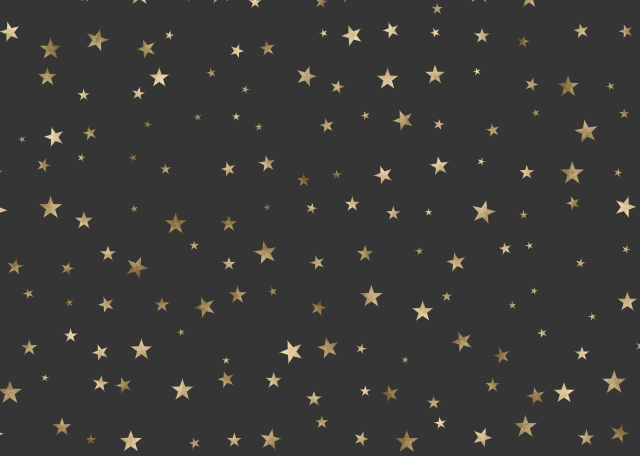
This pattern is drawn by a WebGL 1 fragment shader. Its source:

```glsl
precision highp float;
// Scattered gold foil stars of mixed sizes on a charcoal ground.

uniform vec2 u_resolution;

#define ROWS 10.4        // star cells over the canvas height
#define R_MIN 0.0075     // star radii in canvas heights
#define R_MAX 0.0270
#define SIZE_BIAS 1.5    // higher gives more small stars
#define INNER 0.41       // notch radius relative to tip radius
#define JITTER 0.66      // scatter inside a cell
#define TILT 0.38        // largest rotation in radians
#define GRAIN 260.0      // foil grains over the canvas height
#define GROUND vec3(0.208, 0.208, 0.208)
#define GOLD_DARK vec3(0.44, 0.34, 0.16)
#define GOLD_MID vec3(0.72, 0.63, 0.45)
#define GOLD_LIGHT vec3(0.94, 0.86, 0.69)

const float PI = 3.14159265;

float hash(vec2 p) {
  vec3 q = fract(p.xyx * 0.1031);
  q += dot(q, q.yzx + 33.33);
  return fract((q.x + q.y) * q.z);
}

float noise(vec2 p) {
  vec2 i = floor(p), f = fract(p);
  f = f * f * (3.0 - 2.0 * f);
  vec2 e = vec2(0.0, 1.0);
  return mix(mix(hash(i), hash(i + e.yx), f.x),
             mix(hash(i + e.xy), hash(i + e.yy), f.x), f.y);
}

// Signed distance to a five-pointed star with one tip up.
float starDistance(vec2 p, float radius) {
  float sector = PI / 5.0;
  float a = mod(atan(p.x, p.y) + sector, 2.0 * sector) - sector;
  vec2 q = length(p) * vec2(cos(a), abs(sin(a)));
  vec2 tip = vec2(radius, 0.0);
  vec2 edge = INNER * radius * vec2(cos(sector), sin(sector)) - tip;
  return dot(q - tip, normalize(vec2(edge.y, -edge.x)));
}

// Three-stop gold ramp.
vec3 foil(float shade) {
  vec3 low = mix(GOLD_DARK, GOLD_MID, clamp(shade * 2.0, 0.0, 1.0));
  return mix(low, GOLD_LIGHT, clamp(shade * 2.0 - 1.0, 0.0, 1.0));
}

void main() {
  vec2 uv = gl_FragCoord.xy / u_resolution.y;
  float pixel = 1.0 / u_resolution.y;
  float grain = 0.6 * noise(uv * GRAIN) + 0.4 * noise(uv * GRAIN * 0.4) - 0.5;
  vec3 color = GROUND;

  for (int j = -1; j <= 1; j++) {
    // Each row slides by its own amount to hide the grid.
    float row = floor(uv.y * ROWS) + float(j) + 20.0;
    float slide = hash(vec2(row, 7.0)) + 0.5 * mod(row, 2.0);
    vec2 g = vec2(uv.x * ROWS + slide + 20.0, uv.y * ROWS + 20.0);

    for (int i = -1; i <= 1; i++) {
      vec2 id = vec2(floor(g.x) + float(i), row);
      float size = pow(hash(id + 13.7), SIZE_BIAS);
      float radius = mix(R_MIN, R_MAX, size);

      // Large stars move less, so that neighbours stay apart.
      vec2 scatter = vec2(hash(id + 31.1), hash(id + 57.3)) - 0.5;
      vec2 center = id + 0.5 + scatter * JITTER * (1.0 - 0.35 * size);
      vec2 p = (g - center) / ROWS;

      // Some stars stand upright, the others lean.
      float lean = hash(id + 71.9) * 2.0 - 1.0;
      float angle = TILT * lean * step(0.4, abs(lean));
      float c = cos(angle), s = sin(angle);
      p = mat2(c, s, -s, c) * p;

      // Foil sheen runs across the star in its own direction.
      float turn = 2.0 * PI * hash(id + 93.3);
      float sheen = dot(p, vec2(cos(turn), sin(turn))) / radius;
      float tone = mix(0.16, 0.88, hash(id + 117.7));
      float shade = tone + 0.26 * sheen + 0.35 * grain;

      float d = starDistance(p, radius);
      float cover = 1.0 - smoothstep(-0.7 * pixel, 0.7 * pixel, d);
      color = mix(color, foil(shade), cover);
    }
  }
  gl_FragColor = vec4(color, 1.0);
}
```
